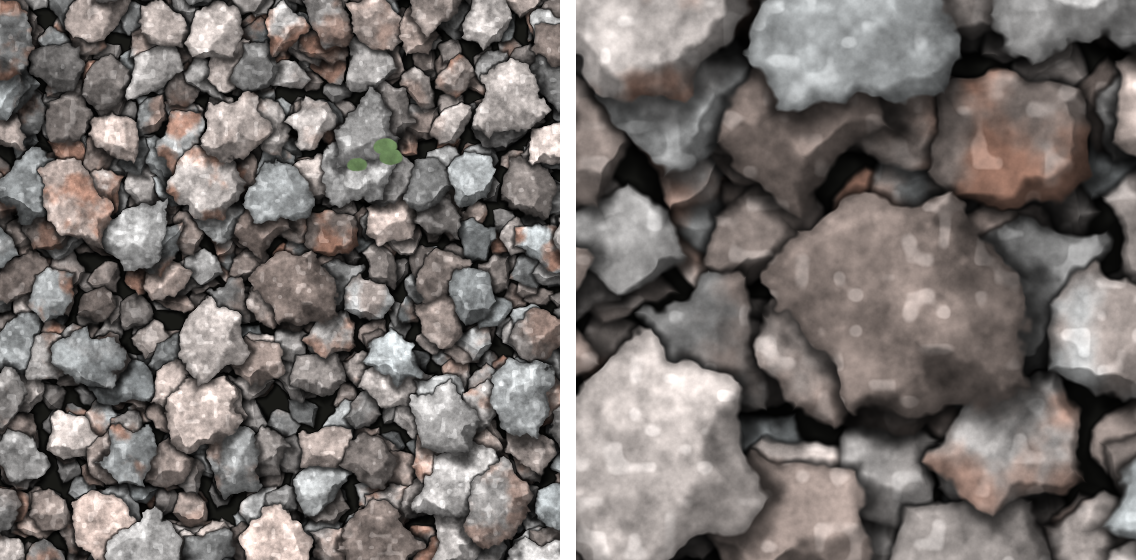
Left: the whole. Right: its middle third, enlarged.
Write a WebGL 1 fragment shader that draws this texture.

```glsl
precision highp float;
// Crushed grey and rust gravel, piled in overlapping layers, with a tiny sprout.
uniform vec2 u_resolution;

const float TAU = 6.2831853;
const vec3 LIGHT = vec3(-0.28, 0.50, 0.82);
const vec3 GAP = vec3(0.10, 0.10, 0.09);
const vec3 COOL = vec3(0.97, 1.00, 1.01);
const vec3 WARM = vec3(1.09, 0.98, 0.93);
const vec3 RUST = vec3(0.66, 0.47, 0.39);
const vec3 LEAF = vec3(0.38, 0.47, 0.32);

float hash(vec2 p) {
  vec3 q = fract(p.xyx * 0.1031);
  q += dot(q, q.yzx + 33.33);
  return fract((q.x + q.y) * q.z);
}

vec2 hash2(vec2 p) {
  return vec2(hash(p), hash(p + 57.3));
}

float noise(vec2 p) {
  vec2 i = floor(p), f = fract(p);
  f = f * f * (3.0 - 2.0 * f);
  vec2 e = vec2(0.0, 1.0);
  return mix(mix(hash(i), hash(i + e.yx), f.x),
             mix(hash(i + e.xy), hash(i + e.yy), f.x), f.y);
}

float fbm(vec2 p) {
  float sum = 0.0, amp = 0.5;
  for (int i = 0; i < 4; i++) {
    sum += amp * noise(p);
    p = mat2(1.6, 1.2, -1.2, 1.6) * p + 11.7;
    amp *= 0.5;
  }
  return sum / 0.9375;
}

float lambert(vec2 slope) {
  return max(dot(normalize(vec3(slope, 1.0)), LIGHT), 0.0);
}

// Faceted stone cut by random planes: x = outline distance, y = light on its facet.
vec2 stone(vec2 p, vec2 seed) {
  float angle = TAU * hash(seed + 3.1);
  float squeeze = 0.38 * hash(seed + 5.7);
  vec2 axis = vec2(cos(angle), sin(angle));
  p = (p - axis * dot(p, axis) * squeeze) * (1.0 + 0.4 * squeeze);
  vec2 tilt = 0.7 * (hash2(seed + 9.2) - 0.5);
  float height = 0.17 - dot(tilt, p);
  float light = lambert(tilt);
  float dist = length(p) - 0.62;
  for (int i = 0; i < 7; i++) {
    float k = float(i);
    vec2 r = hash2(seed + 13.0 * k + 21.4);
    float a = (k + 0.75 * r.x) * TAU / 7.0;
    vec2 n = vec2(cos(a), sin(a));
    float edge = mix(0.34, 0.53, r.y) - dot(n, p);
    float slope = mix(0.5, 2.0, hash(seed + 7.0 * k + 40.6));
    float facet = edge * slope;
    light = mix(light, lambert(n * slope), smoothstep(-0.03, 0.03, height - facet));
    height = min(height, facet);
    dist = max(dist, -edge);
  }
  return vec2(dist, light);
}

// Mottled mineral surface: grey value, warm or cool tint, rust stains, pale flecks.
vec3 mineral(vec2 uv, vec2 seed) {
  vec2 at = uv + hash2(seed + 71.0) * 9.0;
  float value = mix(0.43, 0.78, hash(seed + 81.0));
  vec3 color = value * mix(COOL, WARM, hash(seed + 91.0));
  float stain = smoothstep(0.42, 0.68, fbm(at * 22.0));
  float rusty = smoothstep(0.5, 1.0, hash(seed + 97.0));
  color = mix(color, RUST * (0.55 + 0.7 * value), 0.8 * stain * rusty);
  color *= 1.0 + 0.75 * (fbm(at * 48.0) - 0.5) + 0.4 * (fbm(at * 150.0) - 0.5);
  return color + 0.14 * smoothstep(0.66, 0.85, noise(at * 95.0));
}

// Paints one jittered grid of stones, with their shadows, over what lies below.
vec3 pile(vec3 below, vec2 uv, vec2 wobble, float scale, float fill, float tone) {
  vec2 grid = uv * scale + scale * 1.37;
  vec2 cell = floor(grid);
  float soft = scale * max(0.0016, 0.8 / u_resolution.y);
  for (int j = -1; j <= 1; j++) {
    for (int i = -1; i <= 1; i++) {
      vec2 id = cell + vec2(float(i), float(j));
      vec2 seed = id + scale * 7.0;
      if (hash(seed + 1.9) > fill) continue;
      vec2 p = grid - id - 0.5 - 0.7 * (hash2(seed) - 0.5);
      vec2 s = stone(p + 0.3 * wobble, seed);
      float lee = 0.5 - 0.5 * dot(normalize(p + 0.0001), normalize(LIGHT.xy));
      float reach = mix(0.05, 0.21, lee);
      below *= 1.0 - 0.68 * (1.0 - smoothstep(0.0, reach, s.x));
      float cover = 1.0 - smoothstep(-soft, soft, s.x);
      if (cover > 0.0) {
        float rim = mix(0.74, 1.0, smoothstep(0.0, 0.07, -s.x));
        vec3 lit = mineral(uv, seed) * (0.48 + 0.70 * s.y) * rim * tone;
        below = mix(below, lit, cover);
      }
    }
  }
  return below;
}

float leaf(vec2 p, float radius) {
  float soft = max(0.0015, 1.0 / u_resolution.y);
  return 1.0 - smoothstep(-soft, soft, length(p * vec2(0.85, 1.15)) - radius);
}

void main() {
  vec2 uv = gl_FragCoord.xy / u_resolution.y;
  vec2 wobble = vec2(fbm(uv * 30.0), fbm(uv * 30.0 + 17.0)) - 0.5;
  vec3 color = GAP;
  color = pile(color, uv, wobble, 20.0, 1.00, 0.78);
  color = pile(color, uv, wobble, 14.5, 0.95, 0.90);
  color = pile(color, uv, wobble, 10.5, 0.80, 1.00);
  color = pile(color, uv, wobble, 7.6, 0.45, 1.04);
  // Sprout
  vec2 bent = uv + 0.012 * wobble;
  float sprout = max(leaf(bent - vec2(0.637, 0.704), 0.015),
                 max(leaf(bent - vec2(0.688, 0.738), 0.017),
                     leaf(bent - vec2(0.697, 0.718), 0.018)));
  color = mix(color, LEAF * (0.85 + 0.5 * fbm(uv * 70.0)), sprout);
  gl_FragColor = vec4(clamp(color, 0.0, 1.0), 1.0);
}
```
